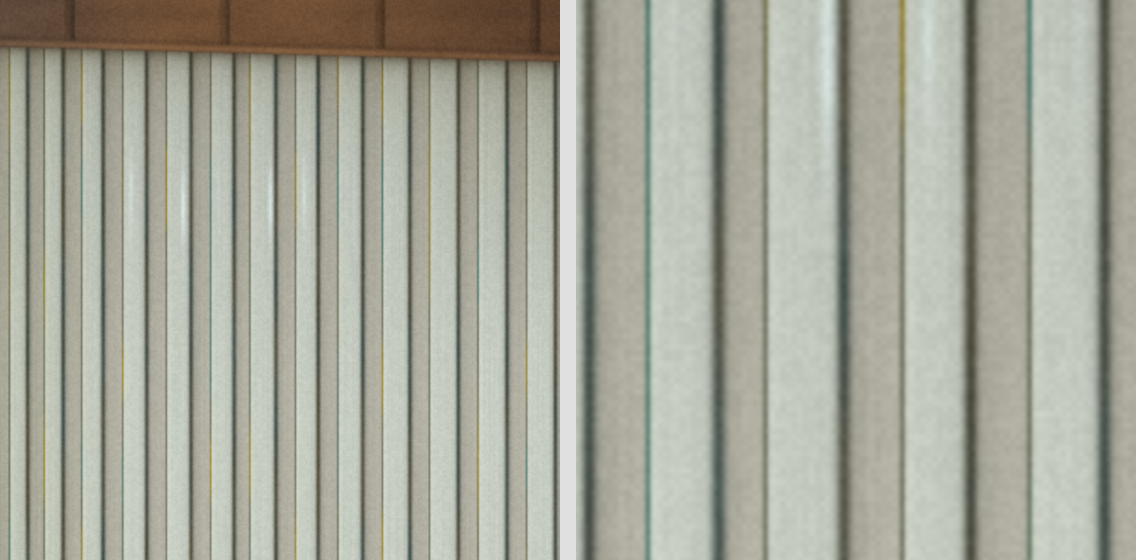
Left, the full canvas; right, a detail of the centre.
Give the GLSL for this texture, as a three.js fragment shader.

```glsl
varying vec2 vUv;

float hash(vec2 p) {
  vec3 q = fract(p.xyx * vec3(0.1031, 0.1030, 0.0973));
  q += dot(q, q.yzx + 33.33);
  return fract((q.x + q.y) * q.z);
}

float noise(vec2 p) {
  vec2 i = floor(p), f = fract(p);
  f = f * f * (3.0 - 2.0 * f);
  return mix(mix(hash(i), hash(i + vec2(1.0, 0.0)), f.x),
             mix(hash(i + vec2(0.0, 1.0)), hash(i + vec2(1.0, 1.0)), f.x), f.y);
}

float bell(float d, float width) {
  return exp(-d * d / (width * width));
}

// Left edge of rib n: ribs widen to the right, with an uneven start
float ribEdge(float n) {
  float wobble = 0.0085 * sin(n * 0.982) * exp(-0.12 * n);
  return 0.0495 + n * (0.0688 + 0.0008 * n) - wobble;
}

vec3 ribbedWall(vec2 p) {
  vec3 recess = vec3(0.695, 0.69, 0.635);
  vec3 raised = vec3(0.765, 0.79, 0.745);
  vec3 wall = recess;
  float dark = 0.0, shoulder = 0.0, thin = 0.0, glint = 0.0;
  vec3 thinColor = vec3(0.0), darkColor = vec3(0.0);

  for (int i = -1; i < 14; i++) {
    float n = float(i);
    float d = p.x - ribEdge(n);
    float fold = mix(0.0273, 0.035, smoothstep(-1.0, 2.0, n)) - 0.007 * bell(n - 5.0, 0.5);

    // Recessed strip, then raised strip with a pale leading edge
    vec3 strip = mix(recess, raised, smoothstep(-0.002, 0.002, d - fold));
    strip += 0.025 * bell(d - fold - 0.005, 0.004);
    wall = mix(wall, strip, smoothstep(-0.001, 0.001, d));

    // Deep groove and its soft shoulders
    float deep = bell(d, 0.0041) * (0.85 + 0.15 * noise(vec2(n * 5.3, p.y * 11.0)));
    float tint = noise(vec2(n * 7.1 + 3.0, p.y * 8.0));
    darkColor += deep * mix(vec3(0.21, 0.28, 0.27), vec3(0.32, 0.28, 0.20), tint);
    dark += deep;
    shoulder += exp(-abs(d) / (d < 0.0 ? 0.006 : 0.009));

    // Thin fold line drifting between teal, grey and ochre
    float line = bell(d - fold, 0.0021);
    float hue = noise(vec2(n * 9.7 + 1.0, p.y * 6.0));
    vec3 lineColor = mix(vec3(0.30, 0.48, 0.44), vec3(0.43, 0.44, 0.37), smoothstep(0.1, 0.4, hue));
    thinColor += line * mix(lineColor, vec3(0.58, 0.51, 0.20), smoothstep(0.62, 0.85, hue));
    thin += line;

    // Narrow reflections on the central ribs
    float odd = mod(n, 2.0);
    float power = bell(n - 4.0, 2.3) * (1.0 - 0.85 * bell(n - 4.0, 0.4));
    glint += power * bell(d - mix(0.050, 0.065, odd), 0.0045) * bell(p.y - 0.655 + 0.02 * odd, 0.065);
  }

  wall *= 1.0 - 0.16 * min(shoulder, 1.0);
  wall = mix(wall, thinColor / max(thin, 0.001), 0.78 * min(thin, 1.0));
  wall = mix(wall, darkColor / max(dark, 0.001), 0.92 * min(dark, 1.0));
  wall += glint * vec3(0.13, 0.16, 0.20);

  // Faint vertical streaks and broad lighting
  wall += 0.025 * (noise(vec2(p.x * 230.0, p.y * 3.0)) - 0.5);
  wall *= 1.02 - 0.06 * smoothstep(0.2, 0.9, p.y);
  wall *= 1.0 - vec3(0.06, 0.07, 0.09) * smoothstep(0.6, 1.0, p.x) * smoothstep(0.35, 0.95, p.y);
  return wall * (1.0 - vec3(0.03, 0.03, 0.05) * (1.0 - smoothstep(0.0, 0.25, p.x)));
}

vec3 beam(vec2 p, float height) {
  vec3 wood = mix(vec3(0.37, 0.285, 0.225), vec3(0.43, 0.305, 0.205), smoothstep(0.0, 0.35, p.x));
  wood = mix(wood, vec3(0.355, 0.25, 0.175), smoothstep(0.55, 1.0, p.x));
  wood *= 0.94 + 0.12 * noise(p * vec2(14.0, 40.0));

  // Evenly spaced upright seams, ending above the lip
  float seam = (fract((p.x - 0.125) / 0.277 + 0.5) - 0.5) * 0.277;
  float post = smoothstep(0.013, 0.006, abs(seam)) * smoothstep(0.010, 0.020, height);
  wood *= 1.0 - post * (0.13 + 0.16 * bell(seam - 0.005, 0.005));

  // Lower lip
  wood *= 1.0 - 0.10 * bell(height - 0.016, 0.005);
  return wood + vec3(0.07, 0.055, 0.035) * bell(height - 0.006, 0.005);
}

void main() {
  vec2 p = vUv;
  float height = p.y - (0.917 - 0.027 * p.x);
  float depth = max(-height, 0.0);

  // Shadow cast by the beam onto the wall
  vec3 color = ribbedWall(p) * (1.0 - vec3(0.17, 0.19, 0.23) * exp(-depth / 0.06));
  color = mix(color, vec3(0.27, 0.22, 0.16), 0.65 * exp(-depth / 0.010));
  color = mix(color, beam(p, height), smoothstep(-0.003, 0.003, height));

  // Fine grain
  color += 0.035 * (noise(p * 300.0) - 0.5) + 0.02 * (noise(p * 140.0 + 40.0) - 0.5);
  gl_FragColor = vec4(clamp(color, 0.0, 1.0), 1.0);
}
```
